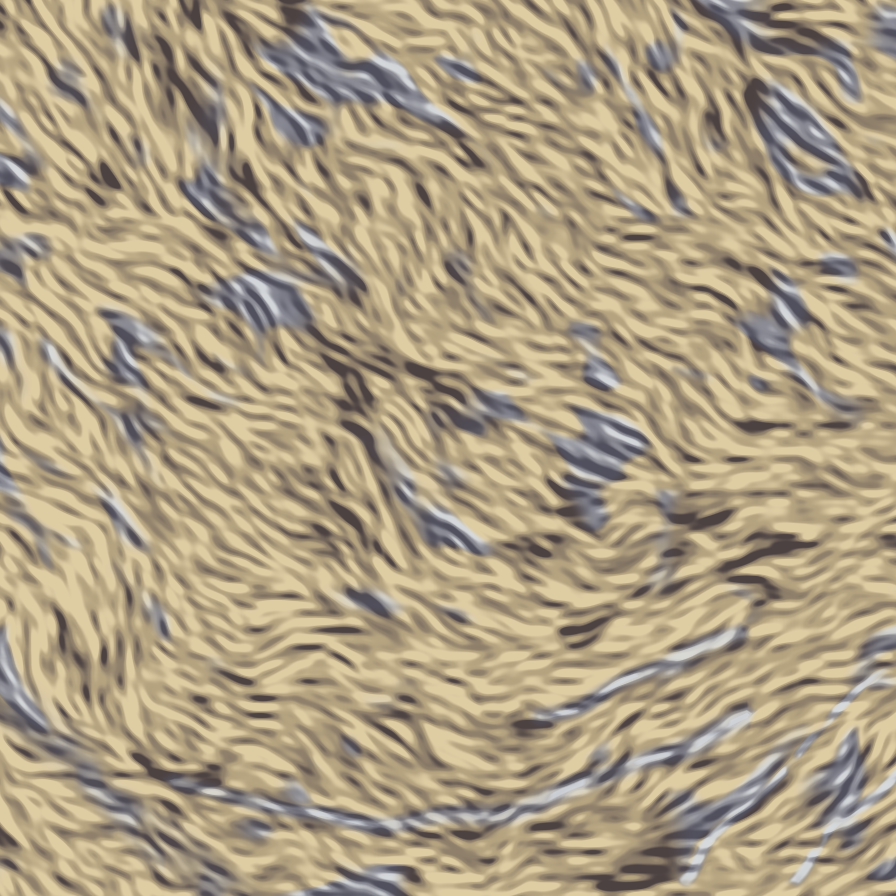
A WebGL 1 fragment shader for this texture:

```glsl
precision highp float;
// Matted, sandy fibres that swirl round a shallow bowl, with blue-grey crevices.
// Noise is smeared along a flow field, then embossed for strands; a coarser smear
// opens the crevices, and a few curved seams carry pale glints.
uniform vec2 u_resolution;

const vec3 SHADOW = vec3(0.30, 0.26, 0.26);
const vec3 UMBER = vec3(0.56, 0.50, 0.42);
const vec3 TAN = vec3(0.71, 0.64, 0.50);
const vec3 CREAM = vec3(0.87, 0.80, 0.64);
const vec3 SLATE = vec3(0.32, 0.32, 0.38);
const vec3 STEEL = vec3(0.54, 0.55, 0.60);
const vec3 GLINT = vec3(0.84, 0.86, 0.89);

const float STRAND_FREQ = 105.0;   // strands across the canvas
const float STRAND_STEP = 0.0042;  // smear spacing along a strand
const float CREVICE_FREQ = 38.0;
const float CREVICE_STEP = 0.0095;
const float EMBOSS_SHIFT = 0.0055;
const float BASE_TONE = 0.70;
const float STRAND_RELIEF = 1.45;
const float CREVICE_DEPTH = 0.50;

float hash(vec2 cell) {
  vec3 h = fract(vec3(cell.xyx) * 0.1031);
  h += dot(h, h.yzx + 33.33);
  return fract((h.x + h.y) * h.z);
}

float noise(vec2 p) {
  vec2 cell = floor(p), f = fract(p);
  f = f * f * (3.0 - 2.0 * f);
  return mix(mix(hash(cell), hash(cell + vec2(1.0, 0.0)), f.x),
             mix(hash(cell + vec2(0.0, 1.0)), hash(cell + 1.0), f.x), f.y);
}

// Noise averaged along a direction, weighted towards the middle
float smear(vec2 p, vec2 along, float freq, float stride) {
  float sum = 0.0, total = 0.0;
  for (int i = -4; i <= 4; i++) {
    float k = float(i);
    float weight = 5.0 - abs(k);
    sum += weight * noise((p + along * k * stride) * freq + 50.0);
    total += weight;
  }
  return sum / total;
}

// Grain angle: a bowl below, steep at the left, falling diagonals above
float flowAngle(vec2 p) {
  float bowl = mix(-0.95, 0.6, p.x);
  float slope = mix(-1.15, -0.62, smoothstep(0.0, 0.45, p.x));
  float wander = 1.2 * (noise(p * 7.0 + 3.0) - 0.5) + 0.9 * (noise(p * 23.0 + 9.0) - 0.5);
  return mix(bowl, slope, smoothstep(0.22, 0.52, p.y)) + wander;
}

float segment(vec2 p, vec2 a, vec2 b) {
  vec2 ab = b - a;
  return length(p - a - ab * clamp(dot(p - a, ab) / dot(ab, ab), 0.0, 1.0));
}

float bowlSeam(vec2 p) {
  float dx = p.x - 0.45;
  float rise = abs(p.y - 0.085 - 0.8 * dx * dx) / sqrt(1.0 + 2.56 * dx * dx);
  return rise + max(0.0, abs(p.x - 0.52) - 0.32);
}

float band(float dist, float inner, float outer) {
  return 1.0 - smoothstep(inner, outer, dist);
}

vec3 sandRamp(float t) {
  vec3 c = mix(SHADOW, UMBER, smoothstep(0.0, 0.36, t));
  c = mix(c, TAN, smoothstep(0.36, 0.66, t));
  return mix(c, CREAM, smoothstep(0.66, 1.0, t));
}

void main() {
  vec2 p = gl_FragCoord.xy / u_resolution.y;
  float angle = flowAngle(p);
  vec2 along = vec2(cos(angle), sin(angle));
  vec2 across = vec2(-along.y, along.x);

  // Strand height and its embossed light
  float strand = smear(p, along, STRAND_FREQ, STRAND_STEP);
  float relief = strand - smear(p + across * EMBOSS_SHIFT, along, STRAND_FREQ, STRAND_STEP);

  // Crevices, sparser along the pale left side and the bowl floor
  float hollow = smear(p, along, CREVICE_FREQ, CREVICE_STEP);
  float rim = hollow - smear(p + across * 0.011, along, CREVICE_FREQ, CREVICE_STEP);
  float broad = noise(p * 5.0 + 17.0) - 0.5;
  float calm = max(1.0 - smoothstep(0.08, 0.32, p.x), band(abs(p.y - 0.27), 0.03, 0.13));
  float crevice = smoothstep(0.54, 0.72, hollow + 0.16 * broad - 0.05 * calm);

  // Seams: two bright arcs, a wide dark fold and broken pale lines
  vec2 q = p + 0.022 * (vec2(noise(p * 14.0), noise(p * 14.0 + 37.0)) - 0.5);
  float arcs = min(bowlSeam(q), segment(q, vec2(0.60, 0.20), vec2(0.83, 0.295)));
  float fold = segment(q, vec2(-0.02, 0.25), vec2(0.27, -0.02));
  float pale = min(segment(q, vec2(0.76, 0.02), vec2(1.02, 0.29)),
                   segment(q, vec2(0.87, 0.0), vec2(1.02, 0.16)));
  float broken = smoothstep(0.32, 0.6, noise(p * 30.0 + 71.0));
  float seam = max(band(arcs, 0.003, 0.016), 0.9 * band(fold, 0.005, 0.036) * (0.4 + 0.6 * broken));
  float shine = band(arcs, 0.0015, 0.007) * (0.35 + 0.65 * broken)
              + band(pale, 0.002, 0.008) * broken;
  crevice = max(crevice, seam * 0.85);

  // Sand colour
  float tone = BASE_TONE + STRAND_RELIEF * relief + 0.9 * (strand - 0.5);
  tone += 0.14 * broad + 0.07 * calm + 0.5 * rim - CREVICE_DEPTH * crevice;
  vec3 color = sandRamp(tone);

  // Blue-grey sheen in part of the crevices
  float cool = crevice * smoothstep(0.34, 0.6, noise(p * 10.0 + 23.0));
  cool = max(cool, max(seam * 0.75, min(shine, 1.0)));
  float light = 0.36 + 2.2 * relief + 1.2 * rim + 0.6 * shine;
  vec3 sheen = mix(SLATE, STEEL, smoothstep(0.0, 0.5, light));
  sheen = mix(sheen, GLINT, smoothstep(0.5, 0.95, light));
  gl_FragColor = vec4(mix(color, sheen, 0.9 * clamp(cool, 0.0, 1.0)), 1.0);
}
```
